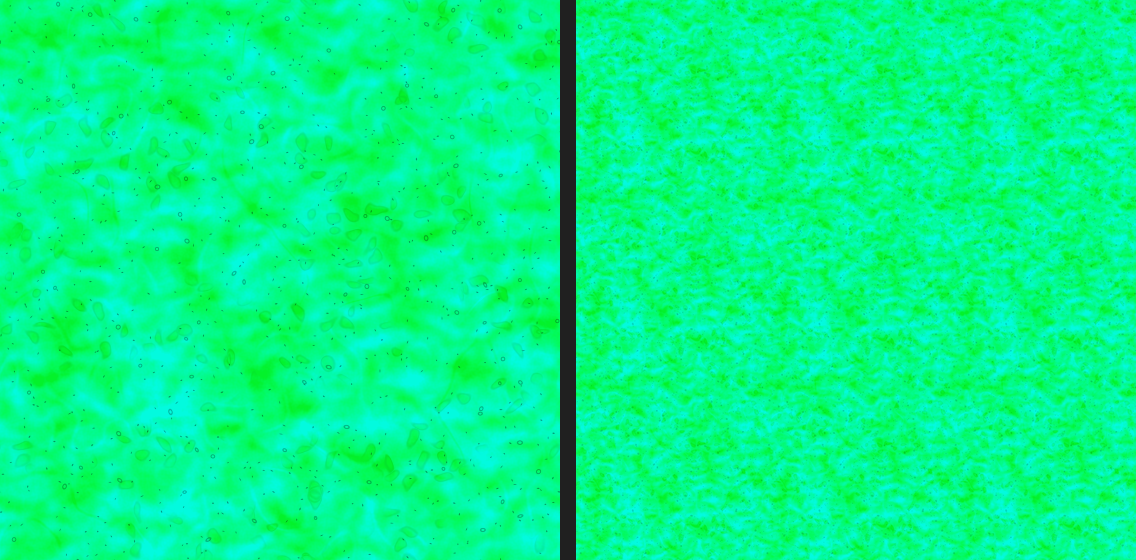
Left, the tile; right, the same tile 3 across and 3 down.
Write a WebGL 1 fragment shader that draws this texture.

```glsl
precision highp float;
// Tiling green and cyan stain: cloudy warped noise under soft flattened blobs,
// clustered oval cells with thin dark rims, pale curved veins and tiny specks.
// Every layer is built on a lattice that wraps a whole number of times.

uniform vec2 u_resolution;

const float PI = 3.14159265;
const float RED = 0.01;
const float GREEN = 0.98;

vec3 hash3(vec2 p) {
  vec3 q = fract(p.xyx * vec3(0.1031, 0.1030, 0.0973));
  q += dot(q, q.yxz + 33.33);
  return fract((q.xxy + q.yzz) * q.zyx);
}

// Random values of a lattice cell, repeating after "period" cells
vec3 cellHash(vec2 cell, vec2 period, float seed) {
  return hash3(floor(mod(cell + 0.5, period)) + seed * vec2(17.0, 31.0));
}

float slope(vec2 cell, vec2 offset, vec2 period, float seed) {
  float angle = 2.0 * PI * cellHash(cell, period, seed).x;
  return dot(vec2(cos(angle), sin(angle)), offset);
}

// Wrapping gradient noise, centred on zero
float noise(vec2 uv, vec2 period, float seed) {
  vec2 p = uv * period;
  vec2 i = floor(p);
  vec2 f = p - i;
  vec2 w = f * f * f * (f * (f * 6.0 - 15.0) + 10.0);
  vec2 e = vec2(1.0, 0.0);
  float low = mix(slope(i, f, period, seed), slope(i + e, f - e, period, seed), w.x);
  float high = mix(slope(i + e.yx, f - e.yx, period, seed),
                   slope(i + 1.0, f - 1.0, period, seed), w.x);
  return mix(low, high, w.y);
}

vec2 warp(vec2 uv, vec2 period, float amount, float seed) {
  return uv + amount * vec2(noise(uv, period, seed), noise(uv, period, seed + 1.0));
}

// Scattered ellipses: x is the fill, y is the rim
vec2 scatter(vec2 uv, vec2 grid, vec2 radius, float spin, float density,
             float softness, float rimWidth, float seed) {
  vec2 home = floor(uv * grid);
  vec2 result = vec2(0.0);
  for (int y = -1; y <= 1; y++) {
    for (int x = -1; x <= 1; x++) {
      vec2 cell = home + vec2(float(x), float(y));
      vec3 place = cellHash(cell, grid, seed);
      vec3 form = cellHash(cell, grid, seed + 5.0);
      vec2 q = uv - (cell + place.xy) / grid;
      float angle = (form.x - 0.5) * spin;
      float c = cos(angle);
      float s = sin(angle);
      q = vec2(c * q.x + s * q.y, c * q.y - s * q.x);
      vec2 r = radius * (0.6 + 0.45 * form.yz);
      float d = (length(q / r) - 1.0) * min(r.x, r.y);
      float fill = 1.0 - smoothstep(-softness, softness, d);
      float rim = 1.0 - smoothstep(0.0, rimWidth, abs(d));
      result = max(result, vec2(fill, rim) * step(place.z, density));
    }
  }
  return result;
}

float vein(vec2 uv, vec2 period, float width, float seed) {
  return 1.0 - smoothstep(0.0, width, abs(noise(uv, period, seed)));
}

void main() {
  vec2 uv = gl_FragCoord.xy / u_resolution;
  float pixel = 1.0 / min(u_resolution.x, u_resolution.y);
  vec2 bent = warp(uv, vec2(9.0), 0.045, 1.0);
  vec2 rough = warp(uv, vec2(34.0), 0.012, 3.0);

  // Clouds, wider than they are tall
  float blue = 0.59;
  blue += 0.30 * noise(uv, vec2(5.0, 6.0), 7.0);
  blue += 0.40 * noise(bent, vec2(13.0, 23.0), 8.0);
  blue += 0.30 * noise(bent, vec2(25.0, 33.0), 9.0);
  blue += 0.14 * noise(rough, vec2(52.0, 58.0), 10.0);

  // Soft blobs
  vec2 blobs = scatter(rough, vec2(12.0, 20.0), vec2(0.042, 0.020), 0.7, 0.5,
                       0.013, 0.004, 11.0);
  blue -= 0.17 * blobs.x;

  // Pale and dark strands, fading in and out
  float strands = noise(uv, vec2(7.0), 13.0);
  blue += 0.11 * vein(bent, vec2(11.0, 9.0), 0.07, 14.0) * smoothstep(-0.1, 0.2, strands);
  blue -= 0.12 * vein(bent, vec2(10.0, 7.0), 0.05, 15.0) * smoothstep(0.05, 0.3, -strands);

  // Clustered cells with rims
  float cluster = smoothstep(-0.08, 0.12, noise(uv, vec2(6.0), 17.0));
  vec2 cells = cluster * scatter(rough, vec2(25.0), vec2(0.015, 0.009), 2.0 * PI, 0.55,
                                 0.0025 + 0.5 * pixel, 0.001 + pixel, 19.0);
  blue -= 0.17 * cells.x + 0.06 * cells.y;

  // Fine grain, dark specks and small hollow rings
  blue += 0.05 * noise(uv, vec2(210.0), 23.0);
  float specks = scatter(uv, vec2(64.0), vec2(0.0019, 0.0011), 2.0 * PI, 0.2,
                         0.6 * pixel, pixel, 25.0).x;
  float rings = scatter(uv, vec2(26.0), vec2(0.0042, 0.0035), 2.0 * PI, 0.14,
                        pixel, 0.0006 + 0.7 * pixel, 29.0).y;
  float dirt = max(0.6 * specks, 0.4 * rings);

  blue = clamp(blue, 0.17, 0.87);
  float green = GREEN - 0.05 * cells.y - 0.03 * smoothstep(0.35, 0.17, blue);
  vec3 color = vec3(RED, green, blue);
  gl_FragColor = vec4(color * (1.0 - 0.65 * dirt), 1.0);
}
```
